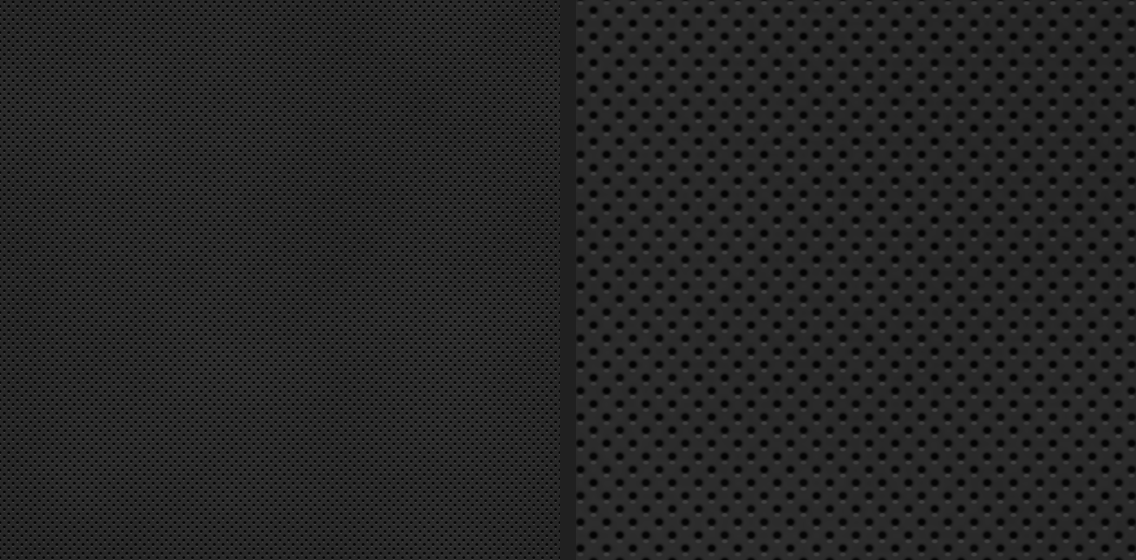
Left: the whole. Right: its middle third, enlarged.
Give the GLSL for this texture, as a Shadertoy shader.

```glsl
// Dark perforated sheet: 64 x 64 cells of staggered pinholes with lit lower rims and faint mottling.

float hash(vec2 p) {
    return fract(sin(dot(p, vec2(127.1, 311.7))) * 43758.5453);
}

// Value noise on a lattice that wraps after "period" cells.
float wrappedNoise(vec2 uv, float period) {
    vec2 p = uv * period;
    vec2 i = floor(p);
    vec2 f = fract(p);
    f = f * f * (3.0 - 2.0 * f);
    vec2 lo = mod(i, period);
    vec2 hi = mod(i + 1.0, period);
    return mix(mix(hash(lo), hash(vec2(hi.x, lo.y)), f.x),
               mix(hash(vec2(lo.x, hi.y)), hash(hi), f.x), f.y);
}

// Broad clouds, each octave offset so the lattices do not line up.
float clouds(vec2 uv) {
    float sum = 0.0;
    float weight = 0.5;
    float period = 5.0;
    for (int i = 0; i < 4; i++) {
        sum += weight * wrappedNoise(uv + 0.37 * float(i), period);
        weight *= 0.5;
        period *= 2.0;
    }
    return sum / 0.9375;
}

void mainImage(out vec4 fragColor, in vec2 fragCoord) {
    vec2 uv = fragCoord / iResolution.xy;
    vec2 p = uv * 64.0;
    float soft = max(0.06, 32.0 / iResolution.y);

    // Nearest hole of the two interleaved square lattices
    vec2 evenRow = p - vec2(0.0, 0.28);
    vec2 oddRow = p - vec2(0.5, 0.78);
    vec2 a = fract(evenRow + 0.5) - 0.5;
    vec2 b = fract(oddRow + 0.5) - 0.5;
    bool isEven = dot(a, a) < dot(b, b);
    vec2 q = isEven ? a : b;
    vec2 id = mod(floor((isEven ? evenRow : oddRow) + 0.5), 64.0);
    float variation = hash(id + (isEven ? 0.0 : 71.0));

    // Sheet with mottling and fine grain
    float shade = 0.163 + 0.035 * (clouds(uv) - 0.5);
    shade += 0.012 * (wrappedNoise(uv, 256.0) - 0.5);

    // Soft shading around the hole
    float d = length(q * vec2(0.95, 1.05));
    shade *= 1.0 - 0.3 * (1.0 - smoothstep(0.12, 0.27, d));

    // Light caught on the lower rim
    float rim = length((q + vec2(0.0, 0.235)) * vec2(0.8, 1.2));
    shade = mix(shade, 0.255, (0.7 + 0.3 * variation) * (1.0 - smoothstep(0.04, 0.13, rim)));

    // Dark opening
    float opening = 1.0 - smoothstep(0.13 - soft, 0.13 + soft, d);
    shade = mix(shade, 0.012 + 0.016 * variation, opening);

    fragColor = vec4(vec3(shade), 1.0);
}
```
